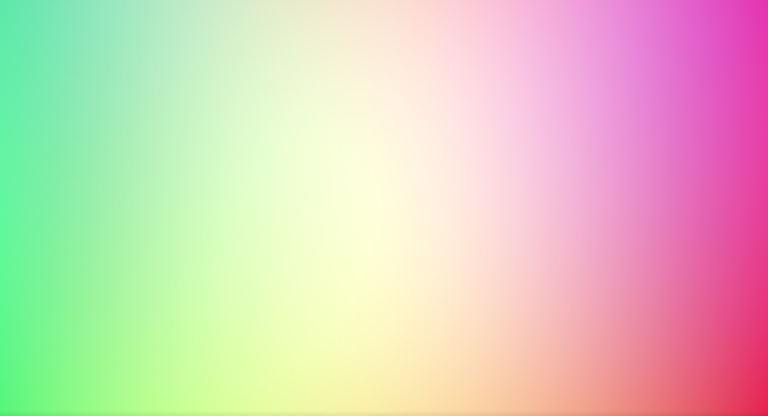
Give the GLSL for this background, as a Shadertoy shader.

```glsl
// A soft mesh gradient: mint green on the left, cream centre, magenta and crimson on the right.

// Colour knots from left to right, on three evenly spaced rows
const int KNOTS = 5;
const vec3 TOP_ROW[KNOTS] = vec3[KNOTS](
    vec3(0.36, 0.91, 0.66), vec3(0.76, 0.92, 0.78), vec3(0.98, 0.88, 0.82),
    vec3(0.94, 0.62, 0.85), vec3(0.90, 0.20, 0.68));
const vec3 MIDDLE_ROW[KNOTS] = vec3[KNOTS](
    vec3(0.38, 0.97, 0.62), vec3(0.80, 0.98, 0.74), vec3(1.00, 0.99, 0.86),
    vec3(0.95, 0.70, 0.83), vec3(0.91, 0.24, 0.60));
const vec3 BOTTOM_ROW[KNOTS] = vec3[KNOTS](
    vec3(0.33, 0.96, 0.48), vec3(0.80, 1.00, 0.58), vec3(0.98, 0.92, 0.65),
    vec3(0.95, 0.65, 0.55), vec3(0.90, 0.13, 0.30));

// Thin shade along the lower border
const float EDGE_SHADE = 0.06;
const float EDGE_HEIGHT = 0.015;

// Lagrange weight of one knot, with x measured in knot spacings
float knotWeight(int knot, float x) {
    float weight = 1.0;
    for (int other = 0; other < KNOTS; other++) {
        if (other != knot) weight *= (x - float(other)) / float(knot - other);
    }
    return weight;
}

// Weights of the bottom, middle and top rows: a parabola through all three
vec3 rowWeights(float y) {
    return vec3((2.0 * y - 1.0) * (y - 1.0),
                4.0 * y * (1.0 - y),
                y * (2.0 * y - 1.0));
}

vec3 meshGradient(vec2 uv) {
    vec3 rows = rowWeights(uv.y);
    vec3 color = vec3(0.0);
    for (int i = 0; i < KNOTS; i++) {
        vec3 column = rows.x * BOTTOM_ROW[i] + rows.y * MIDDLE_ROW[i] + rows.z * TOP_ROW[i];
        color += knotWeight(i, uv.x * float(KNOTS - 1)) * column;
    }
    return color;
}

void mainImage(out vec4 fragColor, in vec2 fragCoord) {
    vec2 uv = fragCoord / iResolution.xy;
    vec3 color = meshGradient(uv);

    // Lower border
    color *= 1.0 - EDGE_SHADE * (1.0 - smoothstep(0.0, EDGE_HEIGHT, uv.y));

    fragColor = vec4(clamp(color, 0.0, 1.0), 1.0);
}
```
